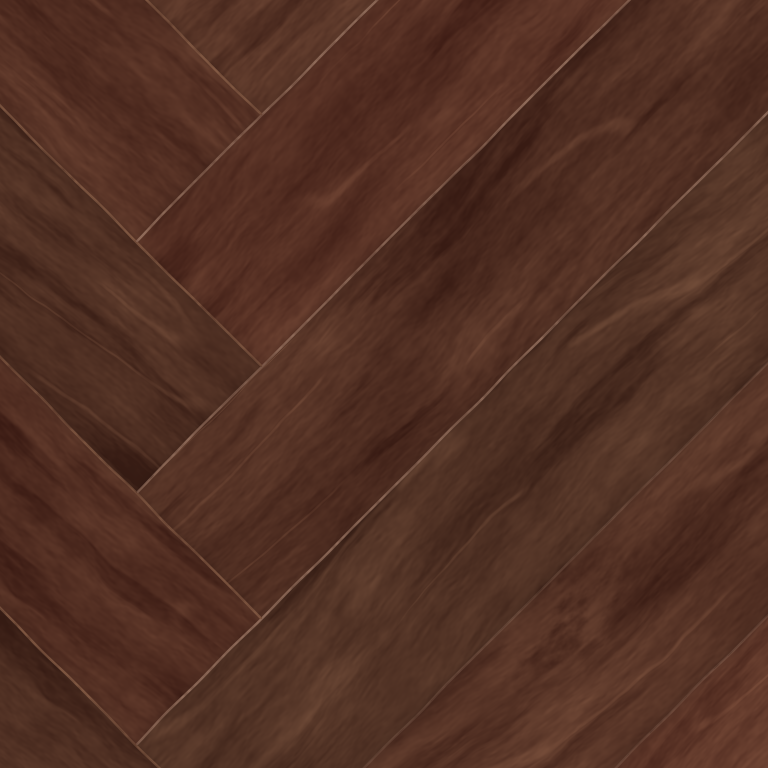
Reproduce this texture procedurally as a three.js fragment shader.

```glsl
// Dark walnut herringbone floor: long planks meet in a diagonal staircase.
// Two diagonal axes, counted in plank widths, pick the plank; stretched noise
// draws its grain, and thin worn seams outline it.
varying vec2 vUv;

const float PLANK_STEP = 0.3275;              // seam spacing along a canvas edge
const vec2 CORNER = vec2(0.491, 0.1375);      // where the first two planks meet
const float SEAM_HALF = 0.003;                // in plank widths
const float SEAM_SOFT = 0.0075;
const float SEAM_WOBBLE = 0.009;
const float GRAIN_CONTRAST = 1.15;
const float FIBRE_CONTRAST = 0.30;
const float PORE_CONTRAST = 0.13;
const vec2 KNOT = vec2(3.22, -0.2);
const vec3 WOOD_DARK = vec3(0.24, 0.122, 0.088);
const vec3 WOOD_PALE = vec3(0.43, 0.275, 0.205);
const vec3 RED_TINT = vec3(0.011, -0.004, -0.002);
const vec3 SEAM_RISING = vec3(0.58, 0.44, 0.37);
const vec3 SEAM_FALLING = vec3(0.52, 0.36, 0.27);

float hash(vec2 p) {
  return fract(sin(dot(p, vec2(127.1, 311.7))) * 43758.5453);
}

float noise(vec2 p) {
  vec2 i = floor(p);
  vec2 f = fract(p);
  f = f * f * (3.0 - 2.0 * f);
  float low = mix(hash(i), hash(i + vec2(1.0, 0.0)), f.x);
  float high = mix(hash(i + vec2(0.0, 1.0)), hash(i + vec2(1.0, 1.0)), f.x);
  return mix(low, high, f.y);
}

float fbm(vec2 p) {
  float sum = 0.0;
  float gain = 0.5;
  for (int i = 0; i < 5; i++) {
    sum += gain * noise(p);
    p = p * 2.03 + vec2(17.3, 9.1);
    gain *= 0.5;
  }
  return sum / 0.97;
}

// Tone of the wood, 0 dark to 1 pale; p is (along, across) the plank.
float woodTone(vec2 p, float seed) {
  vec2 q = p + vec2(seed * 37.0, seed * 19.0);
  q.y += 0.22 * (fbm(q * vec2(0.7, 1.0)) - 0.5) + 0.08 * sin(q.x * 1.1);

  float figure = fbm(q * vec2(0.8, 5.5));
  float cloud = fbm(q * vec2(1.3, 1.9) + 31.0);
  float fibre = noise(q * vec2(5.0, 32.0)) + noise(q * vec2(11.0, 55.0)) - 1.0;
  float pore = noise(q * vec2(32.0, 75.0) + 5.0) - 0.5;
  float tone = 0.51 + GRAIN_CONTRAST * (0.6 * figure + 0.5 * cloud - 0.55);
  tone += FIBRE_CONTRAST * fibre * (0.25 + 0.75 * cloud);
  tone += PORE_CONTRAST * pore;

  // Dark growth streaks
  float streak = fbm(q * vec2(0.7, 6.5) + 57.0);
  tone -= 0.28 * smoothstep(0.55, 0.7, streak);

  // Fine pale veins follow the grain and break off
  float vein = abs(noise(q * vec2(0.3, 4.0) + 83.0) - 0.5);
  float broken = smoothstep(0.5, 0.75, noise(q * vec2(1.8, 3.0) + 11.0));
  tone += 0.3 * broken * (1.0 - smoothstep(0.004, 0.03, vein));
  return tone;
}

void main() {
  // Diagonal axes: x grows to the lower right, y to the lower left
  vec2 canvas = vec2(vUv.x, 1.0 - vUv.y);
  vec2 axes = vec2(canvas.x + canvas.y, canvas.y - canvas.x);
  axes = (axes - CORNER) / PLANK_STEP;
  vec2 wobble = vec2(noise(axes * 4.0), noise(axes * 4.0 + 40.0)) - 0.5;
  vec2 cut = axes + SEAM_WOBBLE * wobble;

  // The staircase splits rising planks from falling ones
  bool rising = cut.y < floor(cut.x);
  float across = rising ? cut.x : cut.y;
  float along = rising ? cut.y : cut.x;
  float index = floor(across);
  float toEnd = rising ? index - along : index + 1.0 - along;
  float seed = hash(vec2(index + 7.0, rising ? 3.0 : 11.0));

  // Plank tint alternates between red and brown
  float warmth = rising ? cos(1.5708 * index) : 0.6 * cos(3.1416 * (index + 1.0));
  float tone = woodTone(vec2(along, across), seed);
  tone += 0.07 * (seed - 0.5) + (rising ? 0.0 : -0.06);
  tone += rising ? 0.05 * (index - 1.5) * step(1.5, index) : 0.0;
  tone -= rising && index == 1.0 ? 0.08 : 0.0;

  // Knot with a ragged dark halo
  vec2 fromKnot = (axes - KNOT) * vec2(3.6, 2.0);
  float ragged = fbm(axes * vec2(7.0, 4.0));
  tone -= 0.55 * exp(-dot(fromKnot, fromKnot)) * smoothstep(0.4, 0.68, ragged);

  vec3 color = mix(WOOD_DARK, WOOD_PALE, clamp(tone, -0.1, 1.2));
  color += RED_TINT * warmth;

  // Worn seams with a faint shadow; those at the lower right are fainter
  float side = fract(across);
  float toSide = min(side, 1.0 - side);
  float toSeam = min(toSide, toEnd);
  float seam = 1.0 - smoothstep(SEAM_HALF, SEAM_HALF + SEAM_SOFT, toSeam);
  float wear = 0.35 + 0.35 * noise(axes * 5.0 + 63.0) + 0.3 * noise(axes * 40.0);
  wear *= 1.0 - 0.6 * smoothstep(2.4, 2.6, axes.x);
  bool risingSeam = rising == (toSide < toEnd);
  vec3 seamColor = risingSeam ? SEAM_RISING : SEAM_FALLING;
  color *= 1.0 - 0.1 * exp(-toSeam * 35.0);
  color = mix(color, seamColor, seam * wear);

  gl_FragColor = vec4(color, 1.0);
}
```
